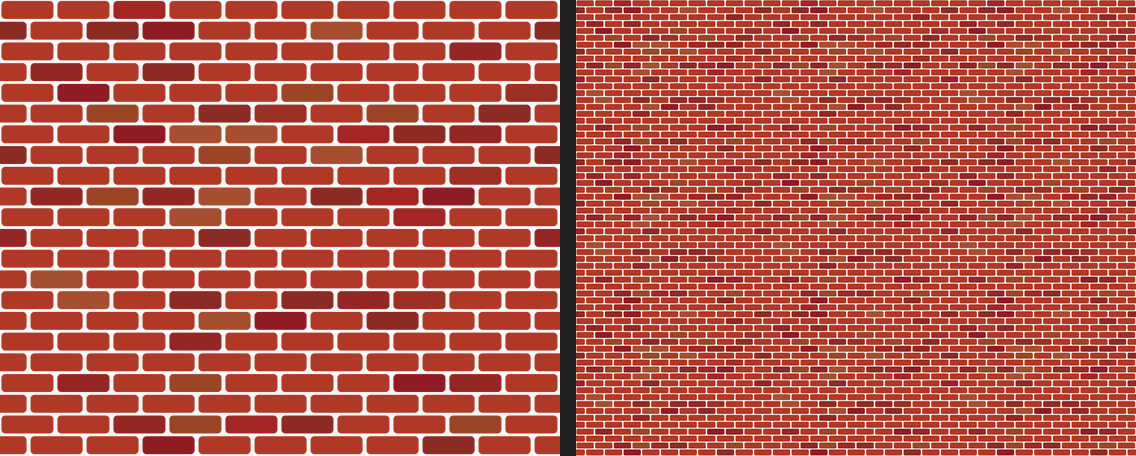
Left, the tile; right, the same tile 3 across and 3 down.
Reproduce this pattern procedurally as a WebGL 1 fragment shader.

```glsl
precision highp float;

uniform vec2 u_resolution;

#define BRICKS vec2(10.0, 22.0)        // repeats across and down, rows even
#define BRICK_CENTER vec2(0.49, 0.48)  // brick position inside its cell
#define ROW_SHIFT 0.52                 // sideways shift of every other row
#define MORTAR vec2(0.0087, 0.0061)    // joint widths, canvas height = 1
#define CORNER 0.0088                  // corner radius
#define ACCENT_SHARE 0.245             // part of the bricks with another tone
#define SEED 17.0
#define MORTAR_COLOR vec3(0.97)
#define BRICK_COLOR vec3(0.69, 0.22, 0.15)

float hash(vec2 p) {
  vec3 q = fract(p.xyx * vec3(0.1031, 0.1030, 0.0973));
  q += dot(q, q.yzx + 33.33);
  return fract((q.x + q.y) * q.z);
}

float roundedBox(vec2 p, vec2 halfSize, float radius) {
  vec2 d = abs(p) - halfSize + radius;
  return length(max(d, 0.0)) + min(max(d.x, d.y), 0.0) - radius;
}

// Fired tones, chosen by a random value from 0 to 1
vec3 accentColor(float pick) {
  if (pick < 0.19) return vec3(0.55, 0.17, 0.14);  // dark brown
  if (pick < 0.39) return vec3(0.61, 0.27, 0.15);  // sienna
  if (pick < 0.52) return vec3(0.65, 0.31, 0.19);  // tan
  if (pick < 0.65) return vec3(0.56, 0.11, 0.14);  // crimson
  if (pick < 0.81) return vec3(0.64, 0.15, 0.14);  // bright red
  if (pick < 0.91) return vec3(0.58, 0.15, 0.14);  // wine
  return vec3(0.61, 0.19, 0.14);                   // rust
}

vec3 brickColor(vec2 id) {
  float chance = hash(id + SEED);
  float pick = hash(id.yx + SEED * 5.0);
  return chance < ACCENT_SHARE ? accentColor(pick) : BRICK_COLOR;
}

void main() {
  vec2 uv = gl_FragCoord.xy / u_resolution;
  float aspect = u_resolution.x / u_resolution.y;

  // Running bond, rows counted from the top
  vec2 grid = vec2(uv.x, 1.0 - uv.y) * BRICKS + 0.5 - BRICK_CENTER;
  grid.x -= ROW_SHIFT * mod(floor(grid.y), 2.0);
  vec2 id = mod(floor(grid), BRICKS);

  // Rounded brick, measured in canvas heights
  vec2 cellSize = vec2(aspect, 1.0) / BRICKS;
  vec2 local = (fract(grid) - 0.5) * cellSize;
  float dist = roundedBox(local, 0.5 * (cellSize - MORTAR), CORNER);

  // Edge smoothing about one pixel wide
  float pixel = 1.0 / u_resolution.y;
  float coverage = 1.0 - smoothstep(-0.7 * pixel, 0.7 * pixel, dist);
  gl_FragColor = vec4(mix(MORTAR_COLOR, brickColor(id), coverage), 1.0);
}
```
